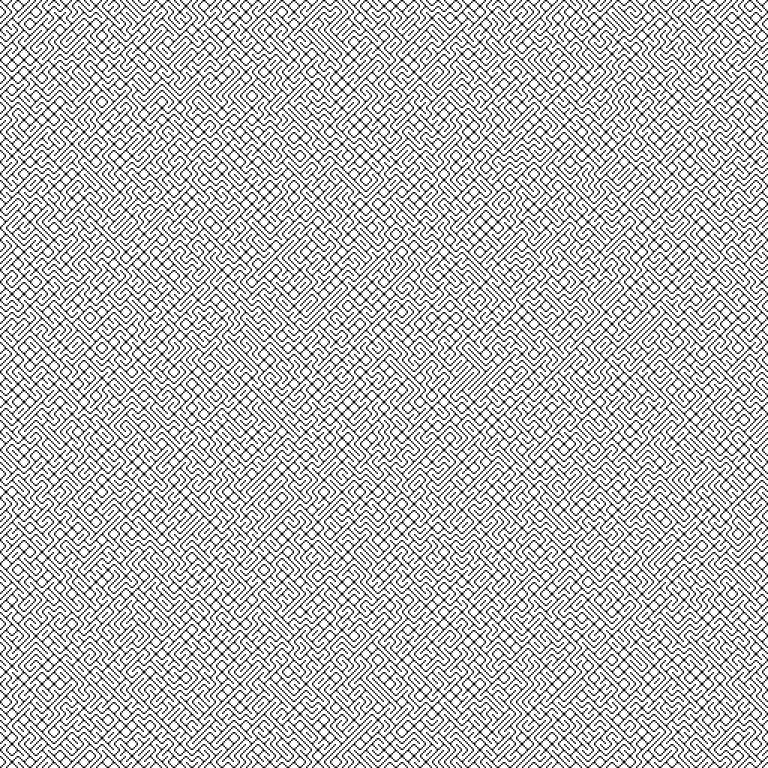
Reproduce this pattern procedurally as a three.js fragment shader.

```glsl
// Random diagonal maze: each square cell holds one of its two diagonals,
// picked by a hash. Every diagonal is a staircase of small square steps,
// box-filtered so that the step edges stay clean at any canvas size.

#define CELLS 128.0        // cells across the canvas
#define STEPS 4.0          // square steps along one diagonal
#define RISING_SHARE 0.5   // share of cells whose diagonal rises to the right
#define SEED 17.0          // offset that selects another maze
#define PAPER vec3(1.0)
#define INK vec3(0.0)

varying vec2 vUv;

// Uniform random value from 0 to 1 for an integer cell
float hash(vec2 cell) {
  vec3 p = fract(cell.xyx * 0.1031);
  p += dot(p, p.yzx + 33.33);
  return fract((p.x + p.y) * p.z);
}

// 1 where the given step lies on the diagonal of its cell, else 0
float inkAtStep(vec2 stepIndex) {
  vec2 cell = floor((stepIndex + 0.5) / STEPS);
  vec2 local = stepIndex - cell * STEPS;
  bool rising = hash(cell + SEED) < RISING_SHARE;
  float column = rising ? local.x : STEPS - 1.0 - local.x;
  return 1.0 - step(0.5, abs(column - local.y));
}

void main() {
  vec2 position = vUv * CELLS * STEPS;
  vec2 footprint = clamp(fwidth(position), 0.001, 1.0);

  // Blend the four nearest steps by how much of the pixel each covers
  vec2 shifted = position - 0.5;
  vec2 base = floor(shifted);
  vec2 cover = clamp((shifted - base - 0.5) / footprint + 0.5, 0.0, 1.0);
  float lower = mix(inkAtStep(base), inkAtStep(base + vec2(1.0, 0.0)), cover.x);
  float upper = mix(inkAtStep(base + vec2(0.0, 1.0)), inkAtStep(base + 1.0), cover.x);

  gl_FragColor = vec4(mix(PAPER, INK, mix(lower, upper, cover.y)), 1.0);
}
```
